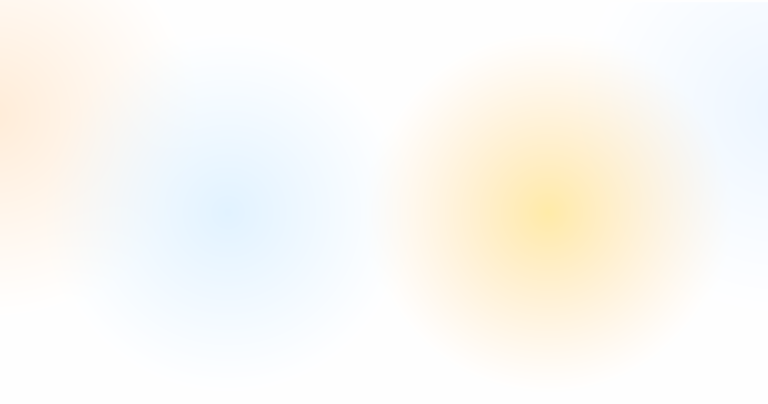
Write a Shadertoy shader that draws this background.

```glsl
const vec3 PAPER = vec3(0.998);
const vec3 PEACH = vec3(1.0, 0.925, 0.845);
const vec3 SKY = vec3(0.885, 0.950, 1.0);
const vec3 PALE_SKY = vec3(0.925, 0.962, 1.0);
const vec3 GOLD_CORE = vec3(1.0, 0.920, 0.660);
const vec3 GOLD_RIM = vec3(1.0, 0.865, 0.680);

// Fade from one at the centre to zero at the radius
float glow(vec2 p, vec2 centre, float radius, float power) {
    float fade = clamp(1.0 - length(p - centre) / radius, 0.0, 1.0);
    return pow(fade, power);
}

// Lay a tinted glow over a base colour
vec3 layer(vec3 base, vec3 rim, vec3 core, float amount) {
    return mix(base, mix(rim, core, amount), amount);
}

void mainImage(out vec4 fragColor, in vec2 fragCoord) {
    // Canvas height is one unit
    vec2 p = fragCoord / iResolution.y;
    float width = iResolution.x / iResolution.y;
    float pixel = 1.0 / iResolution.y;

    // Corner glows
    float peach = glow(p, vec2(-0.010 * width, 0.715), 0.510, 1.1);
    float paleSky = glow(p, vec2(1.018 * width, 0.730), 0.515, 1.1);

    // Thin clear strip above the right glow
    paleSky *= 1.0 - smoothstep(0.995 - pixel, 0.995 + pixel, p.y);

    // Central pair
    float sky = glow(p, vec2(0.297 * width, 0.474), 0.455, 1.1);
    float gold = glow(p, vec2(0.714 * width, 0.474), 0.455, 1.15);

    vec3 colour = layer(PAPER, PEACH, PEACH, peach);
    colour = layer(colour, PALE_SKY, PALE_SKY, paleSky);
    colour = layer(colour, SKY, SKY, sky);
    colour = layer(colour, GOLD_RIM, GOLD_CORE, gold);

    fragColor = vec4(colour, 1.0);
}
```
